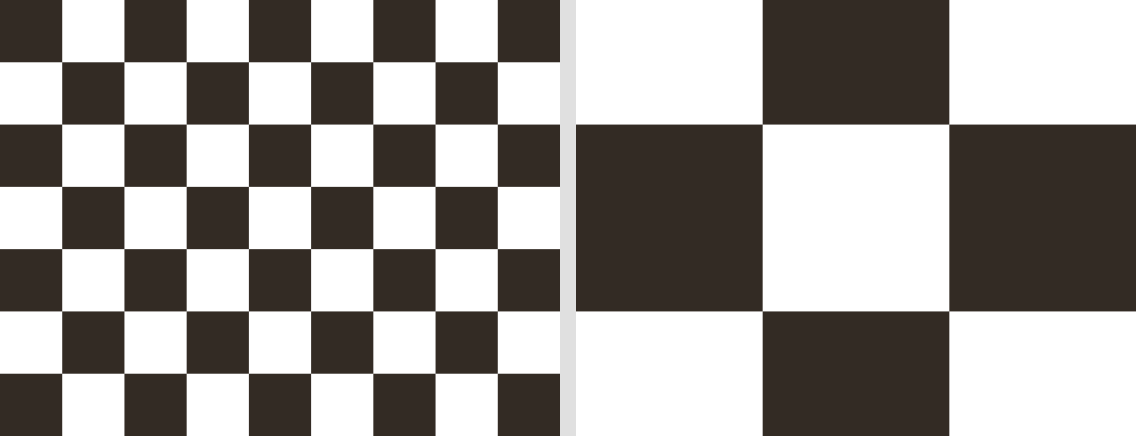
Left, the full canvas; right, a detail of the centre.
A WebGL 1 fragment shader for this pattern:

```glsl
precision highp float;
// Plain two-tone checkerboard with dark squares in all four corners.
// Each axis gives a square wave of +1 and -1, softened over one pixel at
// its crossings; the product of both waves picks dark or light.

#define COLUMNS 9.0
#define ROWS 7.0
#define EDGE_PIXELS 1.0
#define DARK vec3(0.200, 0.170, 0.143)
#define LIGHT vec3(1.0)

uniform vec2 u_resolution;

// Square wave over unit cells: +1 in even cells, -1 in odd ones.
vec2 softSquareWave(vec2 cell, vec2 edgeWidth) {
  vec2 parity = 1.0 - 2.0 * mod(floor(cell), 2.0);
  vec2 toEdge = 0.5 - abs(fract(cell) - 0.5);
  return parity * clamp(2.0 * toEdge / edgeWidth, 0.0, 1.0);
}

void main() {
  vec2 grid = vec2(COLUMNS, ROWS);
  vec2 cell = gl_FragCoord.xy / u_resolution * grid;
  vec2 edgeWidth = EDGE_PIXELS * grid / u_resolution;

  // Equal signs on both axes make a dark square.
  vec2 wave = softSquareWave(cell, edgeWidth);
  float darkness = 0.5 + 0.5 * wave.x * wave.y;

  gl_FragColor = vec4(mix(LIGHT, DARK, darkness), 1.0);
}
```
